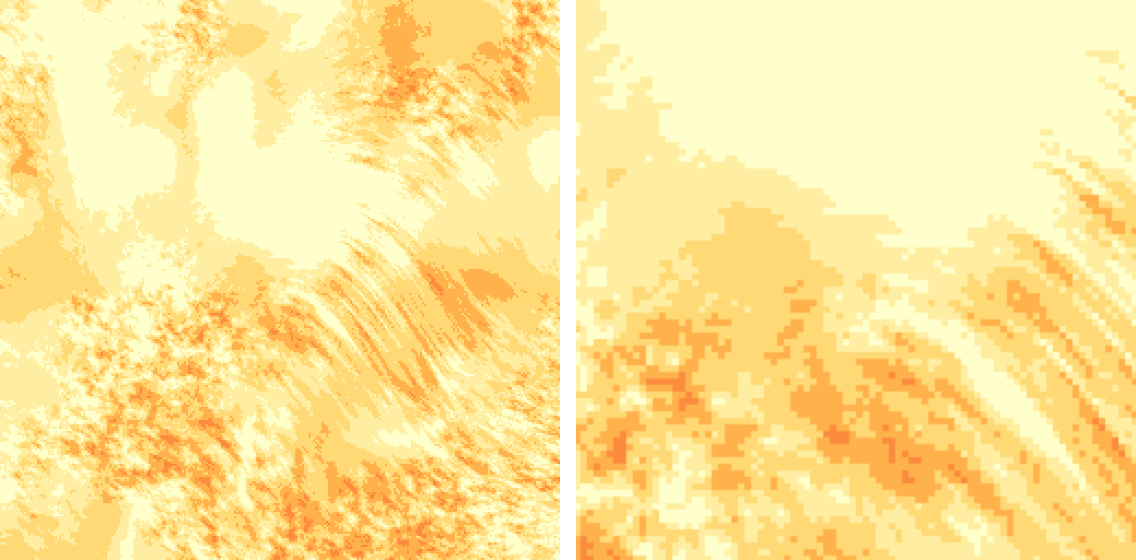
Left, the full canvas; right, a detail of the centre.
Give the GLSL for this texture, as a three.js fragment shader.

```glsl
// Mottled heat-map of pale cream, yellow and orange, cut into five flat tones.
// A broad warped field plus slanted grain, strong only in rough zones, is
// sampled once per cell of a fine grid and split by fixed thresholds.

varying vec2 vUv;

const vec3 CREAM  = vec3(1.00, 1.00, 0.80);
const vec3 STRAW  = vec3(1.00, 0.93, 0.63);
const vec3 YELLOW = vec3(1.00, 0.85, 0.46);
const vec3 AMBER  = vec3(1.00, 0.70, 0.30);
const vec3 ORANGE = vec3(0.99, 0.55, 0.24);

// Levels of the unit-variance field where one tone gives way to the next
const vec4 THRESHOLDS = vec4(-0.47, 0.33, 1.23, 2.33);

const float CELLS = 256.0;          // grid cells across the canvas
const float EDGE = 0.2;             // half width of a cell border blend, in cells
const float SLANT = -0.56;          // direction of the grain, in radians
const float WARP = 0.025;           // bending of the broad patches
const vec2 WARM_SIDE = vec2(0.65, -0.76);
const vec2 POOL_CENTRE = vec2(0.60, 0.67);
const float POOL_RADIUS = 0.22;

const float TREND_WEIGHT = 0.45;
const float POOL_WEIGHT = 1.0;
const float BROAD_WEIGHT = 0.48;
const float PATCH_WEIGHT = 0.42;
const float CLUMP_WEIGHT = 0.48;
const float STREAK_WEIGHT = 0.55;
const float FLECK_WEIGHT = 0.42;
const float SPECK_WEIGHT = 0.22;

float hash(vec2 p) {
  vec3 q = fract(vec3(p.xyx) * 0.1031);
  q += dot(q, q.yzx + 33.33);
  return fract((q.x + q.y) * q.z);
}

// Value noise with zero mean and roughly unit variance
float noise(vec2 p, float seed) {
  vec2 cell = floor(p) + seed * 37.0;
  vec2 f = fract(p);
  f = f * f * (3.0 - 2.0 * f);
  float low = mix(hash(cell), hash(cell + vec2(1.0, 0.0)), f.x);
  float high = mix(hash(cell + vec2(0.0, 1.0)), hash(cell + vec2(1.0)), f.x);
  return (mix(low, high, f.y) - 0.5) * 4.66;
}

vec2 rotate(vec2 p, float angle) {
  float c = cos(angle);
  float s = sin(angle);
  return vec2(c * p.x + s * p.y, c * p.y - s * p.x);
}

// Large shapes: warm corner, pale pool and soft patches
float broadField(vec2 p) {
  vec2 bent = p + WARP * vec2(noise(p * 7.0, 1.0), noise(p * 7.0, 2.0));
  float trend = dot(p - 0.5, WARM_SIDE) * 3.46;
  vec2 d = (p - POOL_CENTRE) / POOL_RADIUS;
  float pool = exp(-dot(d, d)) - 3.14 * POOL_RADIUS * POOL_RADIUS;
  return TREND_WEIGHT * trend - POOL_WEIGHT * pool
       + BROAD_WEIGHT * noise(bent * vec2(5.5, 4.5), 3.0)
       + PATCH_WEIGHT * noise(bent * vec2(13.0, 10.0), 4.0);
}

// Small shapes: clumps and flecks stretched along the slant
float grainField(vec2 p) {
  vec2 q = rotate(p, SLANT + 0.2 * noise(p * 2.0, 5.0));
  return CLUMP_WEIGHT * noise(q * vec2(24.0, 34.0), 6.0)
       + STREAK_WEIGHT * noise(q * vec2(50.0, 95.0), 7.0)
       + FLECK_WEIGHT * noise(q * vec2(100.0, 170.0), 8.0)
       + SPECK_WEIGHT * (hash(p * CELLS + 91.0) - 0.5) * 3.46;
}

// Flat tone of one grid cell
vec3 cellColor(vec2 cell) {
  vec2 p = (cell + 0.5) / CELLS;
  float zone = noise(p * vec2(6.0, 5.0), 9.0) + 0.5 * noise(p * 14.0, 10.0);
  float roughness = mix(0.1, 1.0, smoothstep(-1.3, 0.8, zone));
  float heat = broadField(p) + roughness * grainField(p);
  vec4 above = step(THRESHOLDS, vec4(heat));
  vec3 color = mix(CREAM, STRAW, above.x);
  color = mix(color, YELLOW, above.y);
  color = mix(color, AMBER, above.z);
  return mix(color, ORANGE, above.w);
}

void main() {
  // Blend the four nearest cells only across their thin borders
  vec2 grid = vUv * CELLS - 0.5;
  vec2 base = floor(grid);
  vec2 blend = smoothstep(0.5 - EDGE, 0.5 + EDGE, fract(grid));
  vec3 low = mix(cellColor(base), cellColor(base + vec2(1.0, 0.0)), blend.x);
  vec3 high = mix(cellColor(base + vec2(0.0, 1.0)), cellColor(base + vec2(1.0)), blend.x);
  gl_FragColor = vec4(mix(low, high, blend.y), 1.0);
}
```
